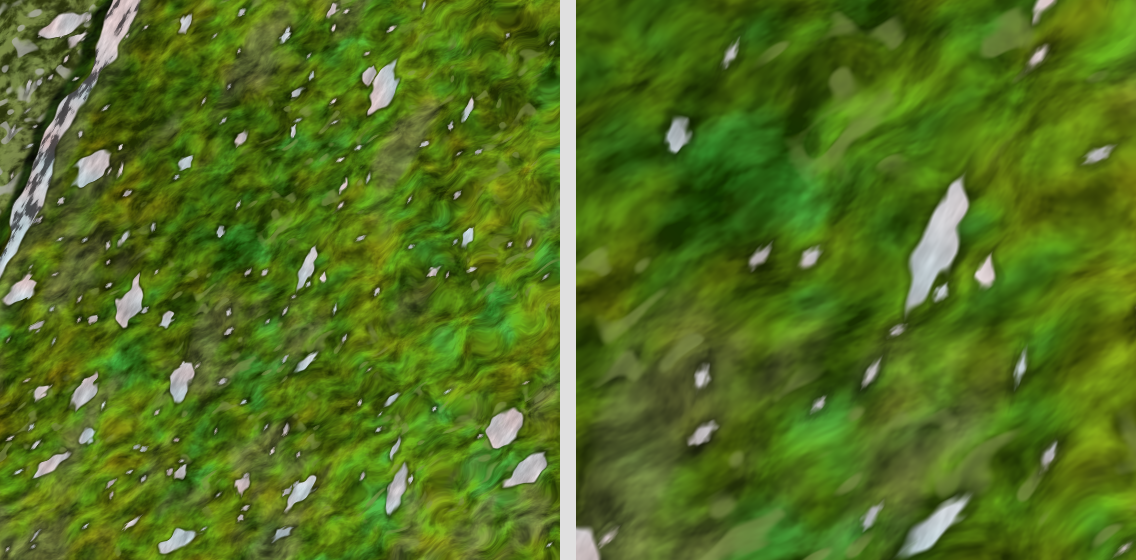
Left, the full canvas; right, a detail of the centre.
Give the GLSL for this texture, as a Shadertoy shader.

```glsl
// Mossy hillside seen from above: streaky green turf with scattered pale stones,
// and a broken rock ledge with rubble in the upper left corner.
// Stretched, warped value noise makes the turf; jittered cells hold the stones.

float hash(vec2 p) {
    vec3 q = fract(vec3(p.xyx) * 0.1031);
    q += dot(q, q.yzx + 33.33);
    return fract((q.x + q.y) * q.z);
}

float noise(vec2 p) {
    vec2 i = floor(p), f = fract(p);
    f = f * f * (3.0 - 2.0 * f);
    return mix(mix(hash(i), hash(i + vec2(1, 0)), f.x),
               mix(hash(i + vec2(0, 1)), hash(i + vec2(1, 1)), f.x), f.y);
}

float fbm(vec2 p) {
    float sum = 0.0, weight = 0.46;
    for (int i = 0; i < 4; i++) {
        sum += weight * noise(p);
        p = p * 1.93 + vec2(17.3, 41.7);
        weight *= 0.6;
    }
    return sum;
}

// Coordinates along and across an axis at the given angle
vec2 alongAxis(vec2 p, float angle) {
    float c = cos(angle), s = sin(angle);
    return vec2(c * p.x + s * p.y, c * p.y - s * p.x);
}

// Approximate distance to the nearest stone of one size class
float stones(vec2 p, float cells, float share, float size, float seed) {
    float nearest = 1.0;
    vec2 home = floor(p * cells);
    for (int y = -1; y <= 1; y++)
    for (int x = -1; x <= 1; x++) {
        vec2 id = home + vec2(x, y), key = id + seed;
        vec2 centre = (id + 0.15 + 0.7 * vec2(hash(key), hash(key + 31.7))) / cells;
        if (hash(key + 57.1) > share * (1.4 - 0.9 * centre.x)) continue;
        vec2 local = alongAxis(p - centre, 0.4 + 0.9 * hash(key + 83.9));
        float halfLength = size * mix(0.45, 1.0, hash(key + 11.3));
        vec2 extent = halfLength * vec2(1.0, mix(0.3, 0.62, hash(key + 71.9)));
        vec2 q = abs(local / extent);
        float outline = mix(length(q), q.x + q.y, 0.35);
        outline += 0.7 * (noise(local / extent * 1.8 + key * 7.0) - 0.5);
        nearest = min(nearest, (outline - 1.0) * extent.y);
    }
    return nearest;
}

vec3 turfColor(float tone) {
    vec3 shade = vec3(0.19, 0.28, 0.02);
    vec3 moss = vec3(0.29, 0.41, 0.04);
    vec3 lit = vec3(0.38, 0.55, 0.07);
    tone = clamp(tone, -0.35, 1.5);
    return tone < 0.5 ? mix(shade, moss, tone * 2.0) : mix(moss, lit, tone * 2.0 - 1.0);
}

void mainImage(out vec4 fragColor, in vec2 fragCoord) {
    vec2 p = fragCoord / iResolution.xy;
    vec3 paleOlive = vec3(0.51, 0.57, 0.31);
    vec3 dullOlive = vec3(0.38, 0.40, 0.24);
    vec3 stoneGrey = vec3(0.74, 0.73, 0.74);

    // Turf: short blades leaning up to the right, curlier on the right side
    vec2 curl = vec2(noise(p * 26.0), noise(p * 26.0 + 9.4)) - 0.5;
    vec2 warped = p + curl * mix(0.014, 0.03, smoothstep(0.5, 0.9, p.x));
    vec2 blade = alongAxis(warped, 0.62);
    float fine = fbm(blade * vec2(32.0, 64.0));
    float patches = fbm(alongAxis(p, 0.8) * vec2(4.0, 7.0) + 3.6);
    float tone = 0.52 + 2.6 * (fine - 0.5) + 1.4 * (patches - 0.5);
    tone += 0.35 * (p.x - 0.5) - 0.12 * (p.y - 0.5);
    vec3 color = turfColor(tone);

    // Hue drift between yellow and cool green
    float hue = fbm(p * 9.0 + 22.0) - 0.5 + 0.5 * (noise(blade * vec2(30.0, 48.0) + 5.0) - 0.5);
    color *= 1.0 + hue * vec3(0.75, -0.12, -0.4);
    color.b += 0.10 * smoothstep(0.12, 0.4, -hue) * tone;

    // Dry earth patches and pale straw flecks
    float dry = smoothstep(0.54, 0.74, fbm(alongAxis(p, 1.0) * vec2(5.0, 10.0) + 40.0));
    color = mix(color, dullOlive * (0.7 + 0.55 * tone), 0.75 * dry);
    float straw = smoothstep(0.72, 0.9, noise(blade * vec2(45.0, 95.0) + 70.0));
    color = mix(color, paleOlive, 0.6 * straw * smoothstep(0.4, 0.65, noise(p * 8.0 + 13.0)));

    // Signed distance across the slanting ledge, negative on the rubble side
    float ledge = 0.91 * (p.x - 0.02 - 0.45 * (p.y - 0.55));
    ledge += 0.035 * (noise(p * 9.0 + 2.0) - 0.5) + 0.014 * (noise(p * 38.0) - 0.5);

    // Rubble slope, with a dark mossy crack and a faded verge beside the ledge
    float grit = fbm(blade * vec2(42.0, 60.0) + 90.0);
    vec3 rubble = mix(vec3(0.16, 0.19, 0.05), paleOlive, smoothstep(0.28, 0.72, grit));
    rubble = mix(rubble, stoneGrey, 0.8 * smoothstep(0.68, 0.85, noise(blade * vec2(50.0, 75.0))));
    color = mix(color, rubble, 0.85 * smoothstep(-0.025, -0.05, ledge));
    float crack = smoothstep(0.017, 0.004, abs(ledge + 0.026));
    color = mix(color, vec3(0.06, 0.15, 0.02) * (0.5 + tone), 0.8 * crack);
    float verge = smoothstep(0.035, 0.0, abs(ledge - 0.022));
    color = mix(color, paleOlive * (0.55 + 0.4 * tone), 0.6 * verge);

    // Stones in three sizes, joined with the ledge
    vec2 rough = p + 0.006 * (vec2(noise(p * 70.0), noise(p * 70.0 + 8.0)) - 0.5);
    float edge = stones(rough, 5.0, 0.36, 0.05, 3.0);
    edge = min(edge, stones(rough, 11.0, 0.36, 0.021, 29.0));
    edge = min(edge, stones(p, 24.0, 0.24, 0.0085, 61.0));
    float ledgeWidth = 0.007 + 0.02 * noise(p * 14.0 + 6.0);
    edge = min(edge, abs(ledge) - ledgeWidth);

    // Contact shadow, then the stone face with slanting grain
    color *= 1.0 - 0.35 * smoothstep(0.008, 0.0, edge);
    float grain = fbm(alongAxis(p, 1.05) * vec2(28.0, 90.0) + 15.0);
    vec3 face = stoneGrey * (0.72 + 0.58 * grain);
    face *= 1.0 + 0.16 * (noise(p * 24.0 + 50.0) - 0.5) * vec3(1.0, -0.4, -0.6);
    float inLedge = smoothstep(0.035, 0.02, abs(ledge));
    face *= 1.0 - 0.55 * inLedge * smoothstep(0.5, 0.34, grain);
    color = mix(color, face, smoothstep(0.0022, -0.0022, edge));

    fragColor = vec4(clamp(color, 0.0, 1.0), 1.0);
}
```
